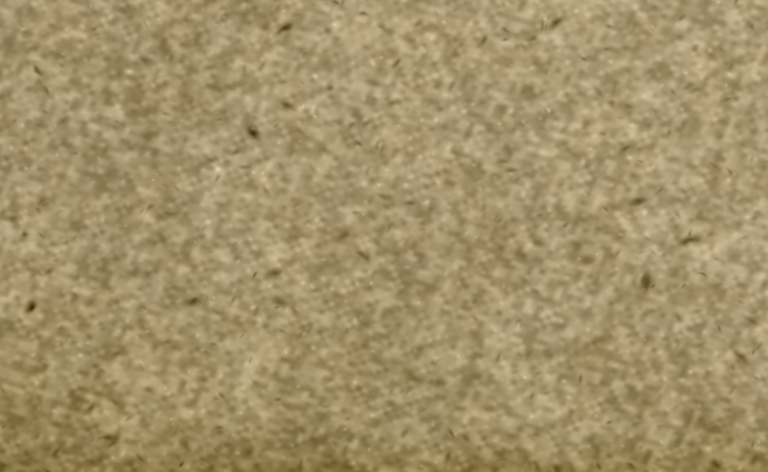
Write a WebGL 1 fragment shader that draws this texture.

```glsl
precision highp float;
// Fine sandy stone: soft tan grain with scattered dark pits and pale specks.
// Rotated value noise makes the grain, jittered cells hold the flecks,
// and a broad gradient darkens and warms the lower edge.

#define STONE_COLOR vec3(0.652, 0.583, 0.433)
#define TONE_TINT vec3(1.0, 1.0, 1.04)
#define COARSE_SCALE 48.0
#define FINE_SCALE 88.0
#define COARSE_CONTRAST 0.15
#define FINE_CONTRAST 0.15
#define MOTTLE_CONTRAST 0.06
#define PIT_DEPTH 0.34
#define FLECK_DEPTH 0.17
#define SPECK_LIGHT 0.12
#define EDGE_SHADE 0.10

uniform vec2 u_resolution;

float hash(vec2 p) {
  return fract(sin(dot(p, vec2(127.1, 311.7))) * 43758.5453);
}

vec2 hash2(vec2 p) {
  return vec2(hash(p), hash(p + 57.3));
}

mat2 rotation(float angle) {
  float c = cos(angle), s = sin(angle);
  return mat2(c, -s, s, c);
}

// Smooth value noise, centred on zero
float noise(vec2 p) {
  vec2 cell = floor(p), f = fract(p);
  f = f * f * (3.0 - 2.0 * f);
  float low = mix(hash(cell), hash(cell + vec2(1.0, 0.0)), f.x);
  float high = mix(hash(cell + vec2(0.0, 1.0)), hash(cell + 1.0), f.x);
  return mix(low, high, f.y) - 0.5;
}

// Soft elongated flecks; radii are in cell units, share is the filled part
float flecks(vec2 p, vec2 radii, float share, float seed) {
  vec2 home = floor(p);
  float cover = 0.0;
  for (int j = -1; j <= 1; j++) {
    for (int i = -1; i <= 1; i++) {
      vec2 cell = home + vec2(float(i), float(j));
      vec2 key = cell + seed;
      vec2 offset = p - cell - hash2(key);
      float angle = 0.2 + 2.4 * (hash(key + 13.7) - 0.5);
      vec2 size = radii * mix(0.6, 1.3, hash(key + 31.9));
      vec2 q = rotation(angle) * offset / size;
      float present = step(hash(key + 71.1), share);
      float strength = mix(0.3, 1.0, hash(key + 93.5));
      cover = max(cover, present * strength * exp(-dot(q, q)));
    }
  }
  return cover;
}

void main() {
  vec2 uv = gl_FragCoord.xy / u_resolution;
  vec2 p = gl_FragCoord.xy / u_resolution.y;

  // Grain at three sizes, slightly wider than tall
  vec2 g = p * vec2(0.9, 1.05);
  float coarse = noise(rotation(0.5) * g * COARSE_SCALE);
  float fine = noise(rotation(-0.35) * g * FINE_SCALE + 19.0);
  float mottle = noise(rotation(0.3) * p * 9.0 + 7.0)
               + 0.6 * noise(p * 3.5 + 3.0);
  float tone = coarse * COARSE_CONTRAST + fine * FINE_CONTRAST
             + mottle * MOTTLE_CONTRAST;

  // Dark pits and flecks with ragged outlines, then pale specks
  vec2 ragged = p + 0.008 * vec2(coarse, noise(p * 60.0 + 41.0));
  float patchy = clamp(0.8 + mottle + fine, 0.2, 1.3);
  float pits = flecks(ragged * 10.0, vec2(0.17, 0.075), 0.32, 5.0);
  float small = flecks(ragged * 25.0, vec2(0.26, 0.13), 0.42, 83.0);
  float specks = flecks(p * 29.0, vec2(0.16, 0.12), 0.35, 151.0);
  tone -= patchy * max(pits * PIT_DEPTH, small * FLECK_DEPTH);
  tone += specks * SPECK_LIGHT;

  // Broad light from the upper right, dim warm band along the bottom
  float edge = 1.0 - smoothstep(0.0, 0.13, uv.y + 0.03 * noise(p * 6.0));
  float corner = (1.0 - smoothstep(0.0, 0.5, uv.y)) * (1.0 - uv.x);
  tone += 0.02 * (uv.x - 0.5) + 0.015 * (uv.y - 0.5);
  tone -= EDGE_SHADE * edge * mix(1.0, 0.6, uv.x);

  vec3 color = STONE_COLOR + tone * TONE_TINT;
  color -= vec3(0.01, 0.015, 0.045) * max(edge, corner);
  color += vec3(0.012, 0.0, -0.012) * noise(p * 16.0 + 67.0);
  gl_FragColor = vec4(clamp(color, 0.0, 1.0), 1.0);
}
```
